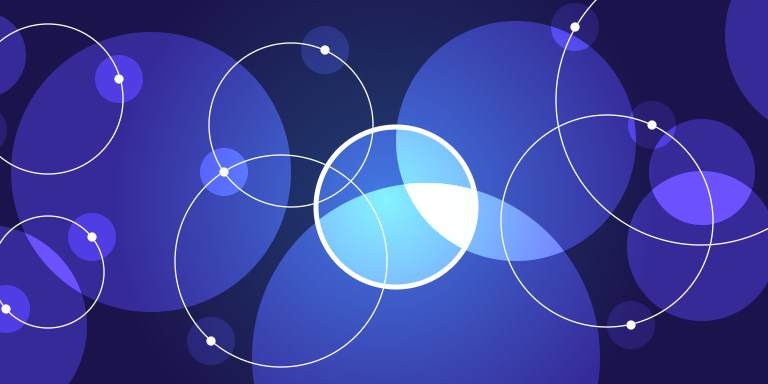
A Shadertoy shader for this background:

```glsl
const float GRID_HEIGHT = 384.0; // layout units per canvas height

const vec3 NIGHT = vec3(0.106, 0.080, 0.298);
const vec3 GLOW = vec3(0.130, 0.238, 0.445);
const vec3 LINE_COLOR = vec3(1.0);

const vec2 GLOW_CENTER = vec2(385.0, 184.0);
const float GLOW_RADIUS = 275.0;
const vec3 LENS = vec3(396.0, 177.0, 80.0);
const float DISC_GAIN = 2.0;
const float HALO_GAIN = 1.5;
const float HALO_RADIUS = 24.0;
const float DOT_RADIUS = 4.6;

// Circles hold center x, center y and radius
const vec3 DISCS[8] = vec3[8](
    vec3(151, 212, 140), vec3(516, 243, 120), vec3(426, 27, 174),
    vec3(702, 212, 53), vec3(702, 138, 75), vec3(-14, 58, 101),
    vec3(-17, 329, 43), vec3(830, 349, 105));

const vec3 ORBITS[6] = vec3[6](
    vec3(48, 285, 75), vec3(48, 112, 56), vec3(291, 259, 82),
    vec3(281, 123, 106), vec3(607, 163, 106), vec3(701, 284, 145));

const vec2 NODES[10] = vec2[10](
    vec2(119, 305), vec2(92, 147), vec2(6, 75), vec2(325, 334),
    vec2(224, 212), vec2(211, 43), vec2(575, 357), vec2(652, 259),
    vec2(631, 59), vec2(-17, 254));

float circleDistance(vec2 p, vec3 circle) {
    return length(p - circle.xy) - circle.z;
}

// Antialiased coverage of the region where dist is negative
float coverage(float dist, float pixel) {
    return clamp(0.5 - dist / pixel, 0.0, 1.0);
}

float discMask(vec2 p, vec3 circle, float pixel) {
    return coverage(circleDistance(p, circle), pixel);
}

float ringMask(vec2 p, vec3 circle, float halfWidth, float pixel) {
    return coverage(abs(circleDistance(p, circle)) - halfWidth, pixel);
}

// Multiplies light inside a disc, so overlaps grow brighter
vec3 brighten(vec3 color, float gain, float mask) {
    return mix(color, min(color * gain, 1.0), mask);
}

vec3 backdrop(vec2 p, vec2 center, float radius) {
    float fade = clamp(length(p - center) / radius, 0.0, 1.0);
    return mix(GLOW, NIGHT, fade);
}

void mainImage(out vec4 fragColor, in vec2 fragCoord) {
    float pixel = GRID_HEIGHT / iResolution.y;
    vec2 p = fragCoord * pixel;
    vec3 color = backdrop(p, GLOW_CENTER, GLOW_RADIUS);

    // Translucent discs and central lens
    for (int i = 0; i < DISCS.length(); i++) {
        color = brighten(color, DISC_GAIN, discMask(p, DISCS[i], pixel));
    }
    color = brighten(color, DISC_GAIN, discMask(p, LENS, pixel));

    // Node halos, with their dots gathered into the line layer
    float lines = ringMask(p, LENS, 2.5, pixel);
    for (int i = 0; i < NODES.length(); i++) {
        vec3 halo = vec3(NODES[i], HALO_RADIUS);
        color = brighten(color, HALO_GAIN, discMask(p, halo, pixel));
        lines = max(lines, discMask(p, vec3(NODES[i], DOT_RADIUS), pixel));
    }

    // Thin orbits
    for (int i = 0; i < ORBITS.length(); i++) {
        lines = max(lines, ringMask(p, ORBITS[i], 0.65, pixel));
    }

    fragColor = vec4(mix(color, LINE_COLOR, lines), 1.0);
}
```
